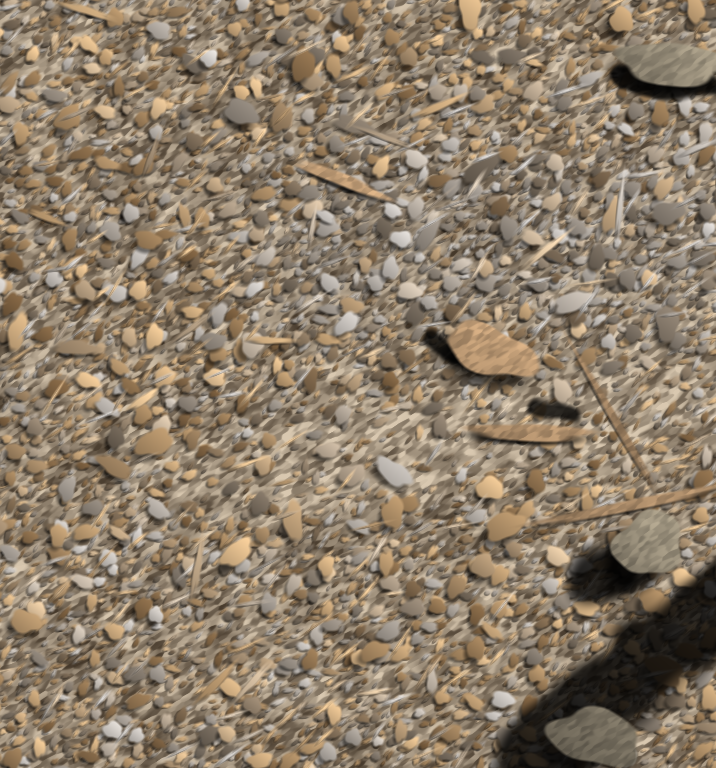
This texture is drawn by a WebGL 1 fragment shader. Its source:

```glsl
precision highp float;
uniform vec2 u_resolution;

#define STREAK_ANGLE 0.58
#define EDGE 0.0022
#define SHADOW_DIR vec2(-0.45, -0.55)
#define SHADE_LEVEL 0.2
#define GROUND_DARK vec3(0.27, 0.22, 0.165)
#define GROUND_LIGHT vec3(0.85, 0.785, 0.69)
#define STONE_DARK vec3(0.46, 0.395, 0.315)
#define STONE_LIGHT vec3(0.90, 0.845, 0.765)
#define WARM_TINT vec3(1.06, 0.95, 0.79)
#define COOL_TINT vec3(0.95, 0.99, 1.07)

vec2 hash2(vec2 c) {
  vec3 q = fract(c.xyx * vec3(0.1031, 0.1030, 0.0973));
  q += dot(q, q.yzx + 33.33);
  return fract((q.xx + q.yz) * q.zy);
}

vec2 turn(vec2 v, float a) {
  float c = cos(a), s = sin(a);
  return vec2(c * v.x - s * v.y, s * v.x + c * v.y);
}

float segment(vec2 p, vec2 a, vec2 b) {
  vec2 ab = b - a;
  return length(p - a - ab * clamp(dot(p - a, ab) / dot(ab, ab), 0.0, 1.0));
}

// Smooth cellular noise: random cell tones blended by distance
float speckle(vec2 p) {
  vec2 cell = floor(p);
  float sum = 0.0, weight = 0.0;
  for (int y = -1; y <= 1; y++) {
    for (int x = -1; x <= 1; x++) {
      vec2 id = cell + vec2(float(x), float(y));
      vec2 d = id + hash2(id) - p;
      float w = exp(-7.0 * dot(d, d));
      sum += w * hash2(id + 71.0).x;
      weight += w;
    }
  }
  return sum / weight;
}

// Regions of grey gravel and of bare pale dust
float gravelZone(vec2 p) {
  return 1.0 - smoothstep(0.04, 0.2, segment(p, vec2(0.45, 0.69), vec2(0.9, 0.68)));
}
float dustZone(vec2 p) {
  return 1.0 - smoothstep(0.01, 0.11, segment(p, vec2(0.25, 0.37), vec2(0.93, 0.5)));
}

// One rounded, wobbly, lit piece with its cast shadow
vec3 piece(vec3 under, vec2 p, vec2 center, vec2 radii, float angle, vec3 color, float depth) {
  vec2 v = p - center;
  vec2 q = turn(v, -angle) / radii;
  float a = atan(q.y, q.x + 0.00001), seed = dot(center, vec2(91.0, 57.0));
  float outline = 1.0 + 0.1 * sin(3.0 * a + seed) + 0.06 * sin(5.0 * a - 2.0 * seed);
  float d = (length(q) - outline) * radii.y;
  vec2 s = turn(v - SHADOW_DIR * radii.y, -angle) / radii;
  under *= 1.0 - depth * (1.0 - smoothstep(0.6, 1.25, length(s)));
  float light = 0.95 - 0.2 * dot(v / radii.x, SHADOW_DIR);
  return mix(under, color * light, 1.0 - smoothstep(-EDGE, EDGE, d));
}

// Scattered pieces; radii are fractions of a cell
vec3 scatter(vec3 col, vec2 p, float cells, float density, vec2 radii, float spread, float pale) {
  vec2 cell = floor(p * cells);
  for (int y = -1; y <= 1; y++) {
    for (int x = -1; x <= 1; x++) {
      vec2 id = cell + vec2(float(x), float(y));
      vec2 pick = hash2(id + cells), tone = hash2(id + cells + 37.0), size = hash2(id + cells + 83.0);
      vec2 center = (id + 0.15 + 0.7 * hash2(id + cells + 19.0)) / cells;
      float gravel = gravelZone(center);
      if (pick.x > density * (1.0 + 0.4 * gravel - 0.6 * dustZone(center))) continue;
      vec3 color = mix(STONE_DARK, STONE_LIGHT, clamp(tone.x + pale, 0.0, 1.1));
      color *= mix(WARM_TINT, COOL_TINT, smoothstep(0.25, 0.9, tone.y + 0.4 * gravel));
      vec2 r = radii * mix(vec2(0.6), vec2(1.15), size) / cells;
      col = piece(col, p, center, r, STREAK_ANGLE + (pick.y - 0.5) * spread, color, 0.5);
    }
  }
  return col;
}

void main() {
  vec2 p = gl_FragCoord.xy / u_resolution.y;
  vec2 wave = vec2(sin(p.y * 43.0 + 2.0 * sin(p.x * 31.0)), sin(p.x * 51.0 + 2.0 * sin(p.y * 37.0)));
  vec2 grain = turn(p, -STREAK_ANGLE);

  // Streaked soil
  float fine = speckle(grain * vec2(85.0, 210.0));
  float coarse = speckle(grain * vec2(28.0, 46.0) + 9.0);
  float tone = 0.5 + 0.75 * (fine - 0.5) + 0.4 * (coarse - 0.5) + 0.15 * dustZone(p);
  vec3 col = mix(GROUND_DARK, GROUND_LIGHT, clamp(tone, 0.0, 1.0));

  // Grit, pebbles, stones and bright slivers
  col = scatter(col, p, 95.0, 0.5, vec2(0.62, 0.28), 1.0, -0.05);
  col = scatter(col, p, 52.0, 0.5, vec2(0.5, 0.3), 1.8, -0.05);
  col = scatter(col, p, 31.0, 0.4, vec2(0.46, 0.31), 2.6, 0.0);
  col = scatter(col, p, 17.0, 0.15, vec2(0.42, 0.26), 2.6, 0.0);
  col = scatter(col, p, 36.0, 0.17, vec2(0.62, 0.085), 0.9, 0.5);
  col = scatter(col, p, 13.0, 0.09, vec2(0.45, 0.06), 2.2, 0.3);

  // Broad shade and dark hollows
  vec2 edge = p + 0.006 * wave;
  float shade = segment(edge, vec2(0.95, 0.23), vec2(0.70, 0.02)) - 0.05;
  shade = min(shade, length(edge - vec2(0.785, 0.25)) - 0.04);
  float hollow = segment(edge, vec2(0.56, 0.555), vec2(0.62, 0.525)) - 0.011;
  hollow = min(hollow, segment(edge, vec2(0.70, 0.475), vec2(0.74, 0.455)) - 0.01);
  hollow = min(hollow, segment(edge, vec2(0.81, 0.895), vec2(0.92, 0.885)) - 0.014);
  col *= mix(SHADE_LEVEL, 1.0, smoothstep(-0.012, 0.014, shade));
  col *= mix(SHADE_LEVEL, 1.0, smoothstep(-0.005, 0.005, hollow));

  // Large rocks, leaf and sticks
  float mottle = 0.84 + 0.3 * fine;
  vec3 rock = vec3(0.61, 0.57, 0.49) * mottle, bark = vec3(0.70, 0.57, 0.43) * mottle;
  col = piece(col, p, vec2(0.875, 0.917), vec2(0.07, 0.028), -0.08, rock, 0.7);
  col = piece(col, p, vec2(0.845, 0.292), vec2(0.046, 0.04), 0.5, rock, 0.8);
  col = piece(col, p, vec2(0.775, 0.04), vec2(0.06, 0.036), -0.2, rock * 0.75, 0.5);
  col = piece(col, p, vec2(0.64, 0.543), vec2(0.062, 0.03), -0.35, bark * 1.1, 0.6);
  col = piece(col, p, vec2(0.69, 0.437), vec2(0.078, 0.011), -0.03, bark, 0.8);
  col = piece(col, p, vec2(0.82, 0.342), vec2(0.12, 0.007), 0.2, bark, 0.7);
  col = piece(col, p, vec2(0.80, 0.455), vec2(0.10, 0.005), -1.05, bark * 0.9, 0.5);
  col = piece(col, p, vec2(0.445, 0.766), vec2(0.062, 0.008), -0.38, bark * 1.15, 0.7);

  gl_FragColor = vec4(col, 1.0);
}
```
